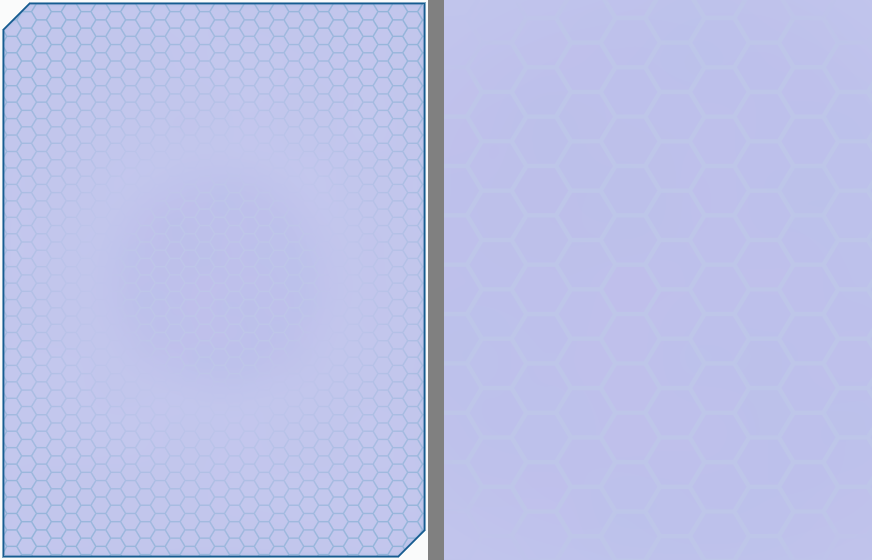
Left, the full canvas; right, a detail of the centre.
Reproduce this pattern procedurally as a WebGL 2 fragment shader.

```glsl
#version 300 es
precision highp float;
// A pale lavender panel with two chamfered corners, framed by a thin blue line.
// A folded hexagon lattice covers it: the lines fade from the corners inward,
// then return as faint light lines on a softly mottled central disc.

uniform vec2 u_resolution;
out vec4 outColor;

// Lengths are fractions of the canvas height.
const float ASPECT = 0.7656;
const vec2 CELL_STEP = vec2(0.02656, 0.02938);   // column and row spacing
const vec2 CELL_ORIGIN = vec2(0.3663, 0.9645);
const vec2 HEX_PERIOD = vec2(1.73205, 1.0);
const vec2 PANEL_HALF = vec2(0.3767, 0.4939);
const float CHAMFER = 0.047;

const vec3 PAPER = vec3(0.98, 0.985, 0.985);
const vec3 LAVENDER = vec3(0.762, 0.777, 0.927);
const vec3 CORE_VIOLET = vec3(0.750, 0.750, 0.922);
const vec3 CORE_BLUE = vec3(0.732, 0.757, 0.918);
const vec3 LATTICE = vec3(0.575, 0.705, 0.850);
const vec3 CORE_LATTICE = vec3(0.745, 0.785, 0.910);
const vec3 FRAME = vec3(0.085, 0.360, 0.565);

float hash(vec2 p) {
  vec3 q = fract(vec3(p.xyx) * 0.1031);
  q += dot(q, q.yzx + 33.33);
  return fract((q.x + q.y) * q.z);
}

float valueNoise(vec2 p) {
  vec2 i = floor(p), f = fract(p);
  f = f * f * (3.0 - 2.0 * f);
  return mix(mix(hash(i), hash(i + vec2(1, 0)), f.x),
             mix(hash(i + vec2(0, 1)), hash(i + vec2(1, 1)), f.x), f.y);
}

// Returns the distance to the nearest cell edge (x) and the cell index (yz).
vec3 hexCell(vec2 p, vec2 cellStep) {
  vec2 q = p / cellStep * vec2(0.5 * HEX_PERIOD.x, 1.0);
  vec2 halfStep = 0.5 * HEX_PERIOD;
  vec2 a = q - HEX_PERIOD * floor(q / HEX_PERIOD + 0.5);
  vec2 b = q - halfStep - HEX_PERIOD * floor((q - halfStep) / HEX_PERIOD + 0.5);
  vec2 local = dot(a, a) < dot(b, b) ? a : b;
  vec2 id = floor((q - local) / halfStep + 0.5);
  vec2 m = abs(local);
  float edge = 0.5 - max(m.y, 0.86603 * m.x + 0.5 * m.y);
  return vec3(edge * cellStep.y, id);
}

// Box with its upper left and lower right corners cut at 45 degrees.
float chamferedBox(vec2 p, vec2 halfSize, float cut) {
  vec2 d = abs(p) - halfSize;
  float diagonal = (abs(p.y - p.x) - (halfSize.x + halfSize.y - cut)) * 0.70711;
  return max(max(d.x, d.y), diagonal);
}

// Coverage of a line at the given distance, smoothed over one pixel.
float stroke(float dist, float halfWidth, float pixel) {
  return clamp((halfWidth - abs(dist)) / pixel + 0.5, 0.0, 1.0);
}

void main() {
  vec2 p = gl_FragCoord.xy / u_resolution * vec2(ASPECT, 1.0);
  float pixel = 1.0 / u_resolution.y;
  float radius = length(p - vec2(0.393, 0.499));

  // Panel ground and mottled core
  vec3 cell = hexCell(p - CELL_ORIGIN, CELL_STEP);
  float tint = 0.7 * valueNoise(p * 22.0) + 0.3 * hash(cell.yz + 71.0);
  float core = 1.0 - smoothstep(0.13, 0.25, radius);
  vec3 color = mix(LAVENDER, mix(CORE_VIOLET, CORE_BLUE, tint), core);
  color += 0.006 * (valueNoise(p * 9.0 + 40.0) - 0.5);

  // Lattice, strongest at the corners and pale inside the core
  float line = stroke(cell.x, 0.0013, pixel);
  float outer = smoothstep(0.17, 0.60, radius);
  float inner = 1.0 - smoothstep(0.16, 0.20, radius);
  color = mix(color, LATTICE, line * outer);
  color = mix(color, CORE_LATTICE, 0.7 * line * inner);

  // Frame with a faint inner halo, and paper outside
  float border = chamferedBox(p - vec2(0.5 * ASPECT, 0.5), PANEL_HALF, CHAMFER);
  color = mix(color, LATTICE, 0.45 * exp(min(border, 0.0) / 0.003));
  color = mix(color, PAPER, clamp(border / pixel + 0.5, 0.0, 1.0));
  color = mix(color, FRAME, stroke(border, 0.0017, pixel));

  outColor = vec4(color, 1.0);
}
```
